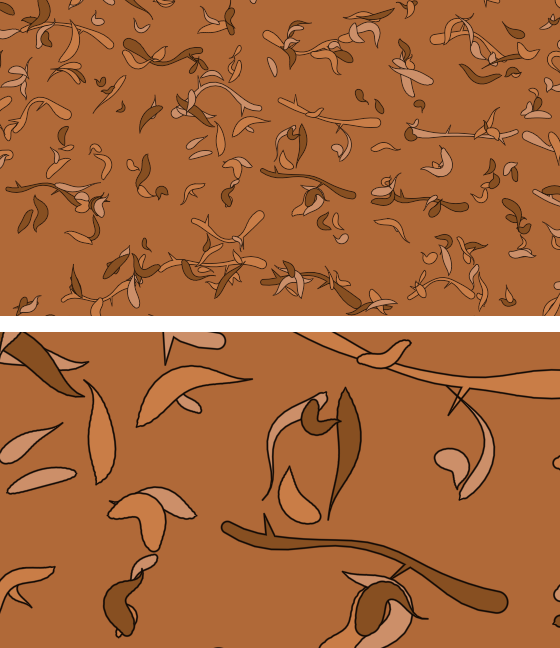
Top: the whole. Bottom: its middle third, enlarged.
Write a Shadertoy shader that draws this pattern.

```glsl
// Scattered leaves, hooks and knobbed twigs with thin ink outlines on a clay ground.
// Each piece is a bent spine of tapered segments with a varying radius; pieces are
// placed by jittered cells: one grid of small clusters and one of long twigs.

const vec3 GROUND = vec3(0.69, 0.41, 0.22);
const vec3 UMBER  = vec3(0.53, 0.31, 0.13);
const vec3 BLUSH  = vec3(0.80, 0.56, 0.41);
const vec3 AMBER  = vec3(0.79, 0.49, 0.28);
const vec3 INK    = vec3(0.07, 0.04, 0.02);

const float LINE_HALF_WIDTH = 0.0009;          // all lengths in canvas heights
const float LINE_SOFTNESS = 0.8;               // in output samples
const float CLUSTER_CELL = 0.142;
const vec2  TWIG_CELL = vec2(0.41, 0.24);
const vec2  LEAF_LENGTH = vec2(0.05, 0.165);   // shortest, longest
const vec2  TWIG_LENGTH = vec2(0.22, 0.35);
const float CLUSTER_SPREAD = 0.075;
const int   PIECES_PER_CLUSTER = 3;
const int   SPINE_STEPS = 18;
const float TAU = 6.2831853;

struct Piece {
    float len, width, angle, bend, wave;
    vec2 taper;      // exponents at both tips: low is blunt, high is a thread
    bool twig;
};

vec4 hash4(vec3 p) {
    vec4 q = fract(p.xyzx * vec4(0.1031, 0.1030, 0.0973, 0.1099));
    q += dot(q, q.wzxy + 33.33);
    return fract((q.xxyz + q.yzzw) * q.zywx);
}

vec2 heading(float a) { return vec2(cos(a), sin(a)); }

float taperedSegment(vec2 p, vec2 a, vec2 b, float ra, float rb) {
    vec2 ab = b - a;
    float h = clamp(dot(p - a, ab) / dot(ab, ab), 0.0, 1.0);
    return length(p - a - ab * h) - mix(ra, rb, h);
}

// Radius along the spine: a lopsided leaf, or a twig with knobbed ends.
float radiusAt(Piece s, float t) {
    if (s.twig)
        return s.width * (0.68 + 0.32 * cos(TAU * t) + 0.1 * sin(17.0 * t)) * mix(1.0, 0.6, t);
    float a = s.taper.x, b = s.taper.y;
    float peak = pow(a / (a + b), a) * pow(b / (a + b), b);
    return s.width * pow(max(t, 0.0001), a) * pow(max(1.0 - t, 0.0001), b) / peak;
}

float pieceDistance(vec2 p, Piece s) {
    if (length(p) > 0.65 * s.len + 0.04) return 1.0;
    float stepLength = s.len / float(SPINE_STEPS), d = 1.0;
    vec2 a = -0.5 * s.len * (1.0 - s.bend * s.bend / 24.0) * heading(s.angle);
    float ra = radiusAt(s, 0.0);
    for (int i = 1; i <= SPINE_STEPS; i++) {
        float t = float(i) / float(SPINE_STEPS);
        vec2 dir = heading(s.angle + s.bend * (t - 0.5) + s.wave * sin(TAU * t));
        vec2 b = a + dir * stepLength;
        float rb = radiusAt(s, t);
        d = min(d, taperedSegment(p, a, b, ra, rb));
        // Thorns on alternate sides of a twig
        if (s.twig && (i == 7 || i == 16)) {
            float side = i == 7 ? 1.0 : -1.0;
            vec2 thorn = side * vec2(-dir.y, dir.x) * 2.5 + dir * 1.2;
            d = min(d, taperedSegment(p, a, a + thorn * s.width, ra * 0.8, 0.0));
        }
        a = b;
        ra = rb;
    }
    return d;
}

vec3 pickFill(float h) {
    return h < 0.34 ? UMBER : h < 0.66 ? BLUSH : AMBER;
}

// Fill, then ink the contour.
vec3 paint(vec3 under, vec3 fill, float d, float px) {
    vec3 c = mix(under, fill, smoothstep(0.5 * px, -0.5 * px, d));
    float soft = LINE_SOFTNESS * px;
    float ink = smoothstep(soft, -soft, abs(d) - LINE_HALF_WIDTH);
    return mix(c, INK, ink);
}

vec3 drawTwigs(vec3 col, vec2 p, float px) {
    vec2 home = floor(p / TWIG_CELL);
    for (int y = -1; y <= 1; y++)
    for (int x = -1; x <= 1; x++) {
        vec2 cell = home + vec2(x, y);
        vec4 h = hash4(vec3(cell, 3.0)), k = hash4(vec3(cell, 17.0));
        if (h.w > 0.94) continue;
        vec2 centre = (cell + 0.5 + 0.5 * (h.xy - 0.5)) * TWIG_CELL;
        float flip = k.w < 0.5 ? 0.0 : 0.5 * TAU;
        Piece s = Piece(mix(TWIG_LENGTH.x, TWIG_LENGTH.y, h.z), mix(0.011, 0.017, k.x),
                        flip + 0.6 * (k.y - 0.5), 2.6 * (k.z - 0.5), 1.5 * (h.x - 0.5),
                        vec2(1.0), true);
        col = paint(col, pickFill(fract(k.x * 7.0 + h.z)), pieceDistance(p - centre, s), px);
    }
    return col;
}

vec3 drawClusters(vec3 col, vec2 p, float px) {
    vec2 home = floor(p / CLUSTER_CELL);
    for (int y = -1; y <= 1; y++)
    for (int x = -1; x <= 1; x++) {
        vec2 cell = home + vec2(x, y);
        vec2 jitter = hash4(vec3(cell, 41.0)).xy - 0.5;
        vec2 centre = (cell + 0.5 + 0.7 * jitter) * CLUSTER_CELL;
        for (int i = 0; i < PIECES_PER_CLUSTER; i++) {
            float seed = 53.0 + 11.0 * float(i);
            vec4 h = hash4(vec3(cell, seed)), k = hash4(vec3(cell, seed + 5.0));
            if (h.w > 0.95 - 0.17 * float(i)) continue;
            vec2 q = p - centre - CLUSTER_SPREAD * (h.xy - 0.5);
            float len = mix(LEAF_LENGTH.x, LEAF_LENGTH.y, h.z * h.z);
            Piece s = Piece(len, mix(0.006, 0.015, k.x) * mix(0.85, 1.15, h.z), TAU * k.y,
                            3.4 * (k.z - 0.5), 2.2 * (k.w - 0.5),
                            vec2(mix(0.4, 1.2, h.x), mix(0.5, 2.4, h.y)), false);
            col = paint(col, pickFill(fract(k.w * 9.0 + h.x)), pieceDistance(q, s), px);
        }
    }
    return col;
}

void mainImage(out vec4 fragColor, in vec2 fragCoord) {
    float px = 1.0 / iResolution.y;
    vec2 p = fragCoord * px;
    vec3 col = drawTwigs(GROUND, p, px);
    col = drawClusters(col, p, px);
    fragColor = vec4(col, 1.0);
}
```
